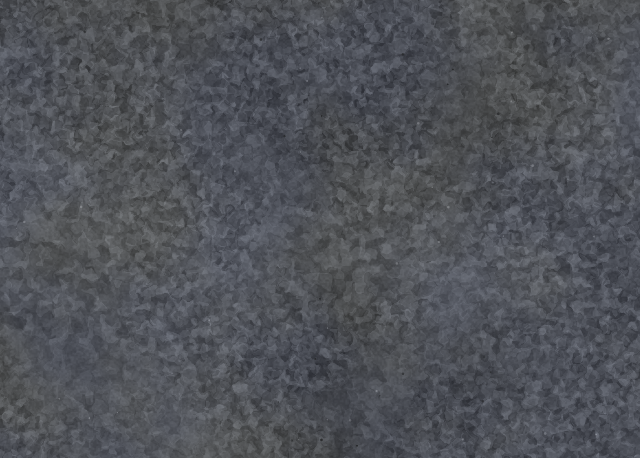
This texture is drawn by a Shadertoy shader. Its source:

```glsl
// Weathered galvanized zinc: small lobed crystal flakes in slate grey,
// built from warped soft Voronoi cells and thresholded noise, under
// broad cloudy stains with drifting blue tint and a few tiny pits.

float hash(vec2 p) {
    vec3 q = fract(p.xyx * 0.1031);
    q += dot(q, q.yzx + 33.33);
    return fract((q.x + q.y) * q.z);
}

vec2 hash2(vec2 p) {
    return vec2(hash(p), hash(p + 71.7));
}

float noise(vec2 p) {
    vec2 i = floor(p), f = fract(p);
    f = f * f * (3.0 - 2.0 * f);
    return mix(mix(hash(i), hash(i + vec2(1, 0)), f.x),
               mix(hash(i + vec2(0, 1)), hash(i + vec2(1, 1)), f.x), f.y);
}

float fbm(vec2 p) {
    float sum = 0.0, amp = 0.5;
    for (int i = 0; i < 5; i++) {
        sum += amp * noise(p);
        p = mat2(1.6, 1.2, -1.2, 1.6) * p + 13.7;
        amp *= 0.5;
    }
    return sum / 0.97;
}

// Random tone per Voronoi cell, blended narrowly across the borders
float flakes(vec2 p) {
    vec2 cell = floor(p);
    float total = 0.0, weight = 0.0;
    for (int y = -1; y <= 1; y++)
    for (int x = -1; x <= 1; x++) {
        vec2 id = cell + vec2(x, y);
        float w = exp(-30.0 * length(id + hash2(id) - p));
        total += w * hash(id + 19.3);
        weight += w;
    }
    return total / weight;
}

// Sparse round spots; only a small share of the cells holds one
float specks(vec2 p, float share) {
    vec2 id = floor(p);
    vec2 d = fract(p) - 0.3 - 0.4 * hash2(id);
    float radius = 0.08 + 0.12 * hash(id + 5.1);
    float spot = 1.0 - smoothstep(radius * 0.5, radius * 1.4, length(d));
    return spot * step(hash(id + 47.0), share);
}

void mainImage(out vec4 fragColor, in vec2 fragCoord) {
    vec2 p = fragCoord / iResolution.y + 3.0;

    // Bend the flake outlines into lobed shapes
    vec2 bend = vec2(noise(p * 90.0), noise(p * 90.0 + 40.0)) - 0.5;
    vec2 q = p + 0.012 * bend;

    // Broad stains, tint and the areas of coarse crystals
    float stain = fbm(p * 3.5);
    float blue = smoothstep(0.3, 0.7, fbm(p * 3.4 + 21.0));
    float coarse = smoothstep(0.56, 0.7, fbm(p * 3.2 + 57.0));

    // Crystal layers: mottled cells with pale lobed flakes on top
    float large = flakes(q * 42.0);
    float medium = flakes(q * 70.0 + 9.0);
    float small = flakes(q * 115.0 + 31.0);
    float blobs = smoothstep(0.54, 0.63, noise(q * 66.0 + 15.0));
    float crystals = 0.085 * (mix(medium, large, coarse) - 0.5)
                   + 0.085 * (small - 0.5) * (1.0 - 0.5 * coarse)
                   + 0.052 * (blobs - 0.38);

    // Tone: crystals fade a little inside hazy patches
    float haze = smoothstep(0.52, 0.75, fbm(p * 5.0 + 83.0));
    float tone = crystals * (1.0 - 0.35 * haze) + 0.006 * haze;
    tone += 0.12 * (stain - 0.5);
    tone += 0.045 * (noise(p * 250.0) - 0.5);

    vec3 color = vec3(0.311, 0.321, 0.341) + tone * vec3(0.97, 1.0, 1.05);
    color += mix(vec3(0.007, 0.004, -0.011), vec3(-0.006, -0.003, 0.012), blue);

    // Dark pits gather in stained areas, pale glints lie anywhere
    float pits = specks(p * 62.0, 0.03) * smoothstep(0.44, 0.32, stain);
    color = mix(color, vec3(0.13, 0.135, 0.14), 0.8 * pits);
    color += 0.14 * specks(p * 65.0 + 7.0, 0.007);

    fragColor = vec4(color, 1.0);
}
```
